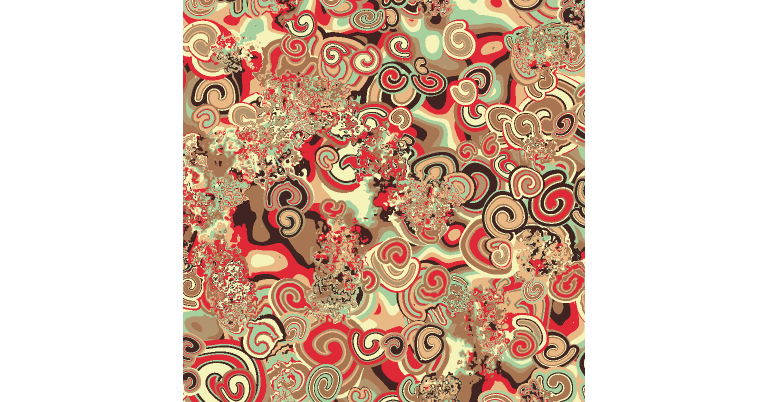
Reproduce this pattern procedurally as a Shadertoy shader.

```glsl
const float TAU = 6.2831853;
const int SAMPLES = 2;            // antialiasing grid per side
const int LAYERS = 3;             // spiral sizes, large to small
const float FIRST_CELLS = 6.2;    // cells per side of the largest layer
const float CELLS_STEP = 3.0;
const float HALO_WIDTH = 0.52;    // reach of the outer band, in arm pitches
const float WARP = 0.022;         // soft wobble of all outlines
const float GRAIN_SHIFT = 0.15;   // ragged displacement in worn patches
const float GRAIN_FREQ = 42.0;
const float BACK_BANDS = 3.6;     // palette cycles across the background noise

const vec3 MARGIN = vec3(1.0);
const vec3 CREAM = vec3(0.96, 0.95, 0.73);
const vec3 MINT  = vec3(0.66, 0.81, 0.62);
const vec3 KHAKI = vec3(0.70, 0.58, 0.43);
const vec3 BROWN = vec3(0.66, 0.46, 0.32);
const vec3 DARK  = vec3(0.25, 0.14, 0.13);
const vec3 RED   = vec3(0.88, 0.16, 0.21);
const vec3 TAN   = vec3(0.91, 0.72, 0.52);

// Palette as a cycle; each colour takes its share of the unit interval.
vec3 pickColor(float u) {
    u = fract(u);
    if (u < 0.15) return CREAM;
    if (u < 0.29) return MINT;
    if (u < 0.40) return KHAKI;
    if (u < 0.56) return BROWN;
    if (u < 0.69) return DARK;
    if (u < 0.86) return RED;
    return TAN;
}

vec3 hash3(vec3 p) {
    p = fract(p * vec3(0.1031, 0.1030, 0.0973));
    p += dot(p, p.yxz + 33.33);
    return fract((p.xxy + p.yxx) * p.zyx);
}

float noise(vec2 p) {
    vec2 i = floor(p), f = fract(p);
    f = f * f * (3.0 - 2.0 * f);
    float a = hash3(vec3(i, 7.0)).x;
    float b = hash3(vec3(i + vec2(1, 0), 7.0)).x;
    float c = hash3(vec3(i + vec2(0, 1), 7.0)).x;
    float d = hash3(vec3(i + vec2(1, 1), 7.0)).x;
    return mix(mix(a, b, f.x), mix(c, d, f.x), f.y);
}

float fbm(vec2 p) {
    return 0.5 * noise(p) + 0.3 * noise(p * 2.03 + 17.0) + 0.2 * noise(p * 4.1 + 41.0);
}

// Distance to a tapering spiral arm, in pitches; negative inside the arm.
float spiralArm(vec2 p, float turns) {
    const float START = 0.28;
    float angle = atan(p.y, p.x) / TAU + 0.5;
    float best = 9.0;
    for (int n = -1; n <= 2; n++) {
        float t = clamp(angle + float(n), START, turns);
        vec2 onArm = -t * vec2(cos(TAU * t), sin(TAU * t));
        float taper = (t - START) / (turns - START);
        best = min(best, length(p - onArm) - mix(0.29, 0.10, taper));
    }
    return best;
}

// Core, two thin outlines and a broad halo around each arm.
vec3 armColor(float d, float seed) {
    if (d < 0.0) return pickColor(seed);
    if (d < 0.09) return pickColor(seed + 0.55);
    if (d < 0.17) return pickColor(seed + 0.20);
    if (d < 0.40) return pickColor(seed + 0.72);
    return pickColor(seed + 0.38);
}

vec3 paintSpirals(vec2 p, vec3 color, float layer) {
    vec2 q = p * (FIRST_CELLS + CELLS_STEP * layer) + 20.0 + layer * 13.0;
    vec2 cell = floor(q);
    float presence = 0.68 - 0.13 * layer;
    float wobble = 0.35 * (noise(p * 11.0 + layer * 5.0) - 0.5);
    float top = -1.0;
    for (int j = -1; j <= 1; j++)
    for (int i = -1; i <= 1; i++) {
        vec2 id = cell + vec2(i, j);
        vec3 place = hash3(vec3(id, layer + 1.0));
        vec3 form = hash3(vec3(id, layer + 51.0));
        if (place.z > presence || form.z < top) continue;
        float spin = TAU * form.x;
        vec2 v = q - id - mix(vec2(0.2), vec2(0.8), place.xy);
        v = mat2(cos(spin), sin(spin), -sin(spin), cos(spin)) * v;
        if (fract(form.x * 37.0) < 0.5) v.y = -v.y;
        float pitch = mix(0.24, 0.37, form.y);
        float turns = mix(0.85, 1.75, fract(form.y * 29.0));
        float d = spiralArm(v / pitch, turns);
        if (d < HALO_WIDTH + wobble) {
            top = form.z;
            color = armColor(d, fract(place.z * 53.0 + form.z * 7.0));
        }
    }
    return color;
}

vec3 pattern(vec2 p) {
    // Worn patches break the outlines into grain.
    float worn = smoothstep(0.54, 0.80, noise(p * 8.0 + 3.0));
    vec2 grain = vec2(fbm(p * GRAIN_FREQ), fbm(p * GRAIN_FREQ + 91.0)) - 0.5;
    vec2 wave = vec2(noise(p * 13.0), noise(p * 13.0 + 57.0)) - 0.5;
    vec2 q = p + WARP * wave + GRAIN_SHIFT * worn * grain;

    // Contoured background blobs, then spirals from large to small.
    vec3 color = pickColor(BACK_BANDS * fbm(q * 4.5 + 5.0) + noise(q * 2.0));
    for (int k = 0; k < LAYERS; k++) color = paintSpirals(q, color, float(k));

    // Loose flecks inside the worn patches.
    if (fbm(p * 66.0 + 23.0) > 0.86 - 0.24 * worn) color = pickColor(3.0 * noise(p * 9.0 + 71.0));
    return color;
}

void mainImage(out vec4 fragColor, in vec2 fragCoord) {
    vec3 sum = vec3(0.0);
    for (int j = 0; j < SAMPLES; j++)
    for (int i = 0; i < SAMPLES; i++) {
        vec2 offset = (vec2(i, j) + 0.5) / float(SAMPLES) - 0.5;
        vec2 p = (fragCoord + offset - 0.5 * iResolution.xy) / iResolution.y;
        sum += abs(p.x) < 0.5 ? pattern(p + 0.5) : MARGIN;
    }
    fragColor = vec4(sum / float(SAMPLES * SAMPLES), 1.0);
}
```
